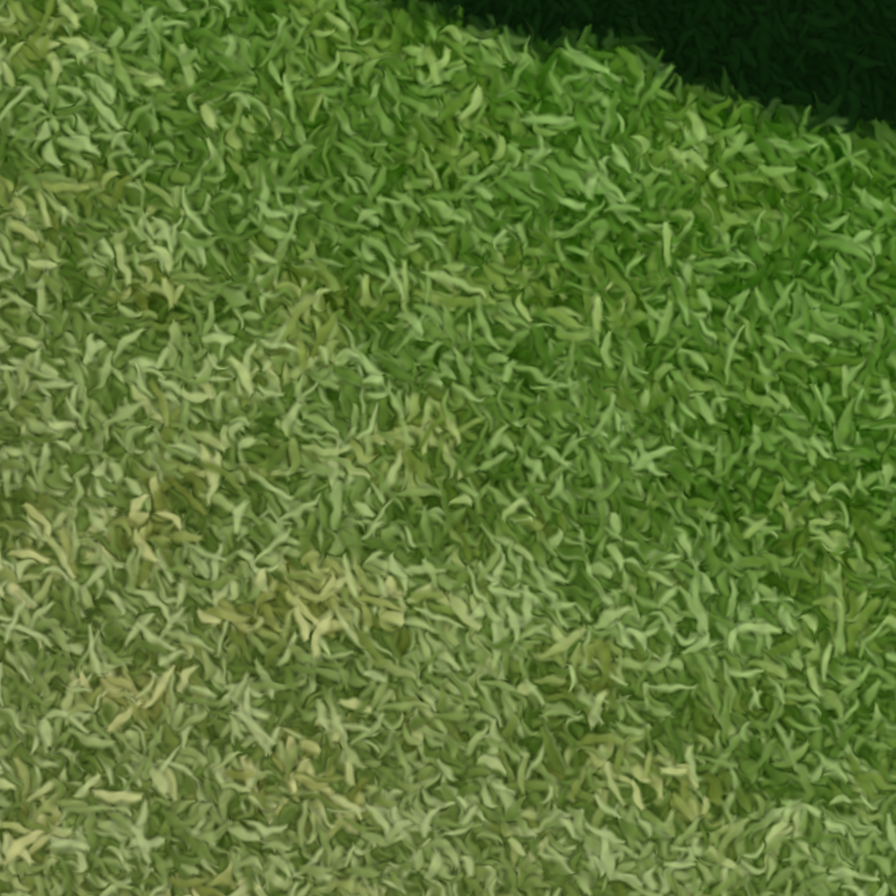
Reproduce this texture procedurally as a Shadertoy shader.

```glsl
vec4 hash4(vec2 p) {
    vec4 q = fract(p.xyxy * vec4(0.1031, 0.1030, 0.0973, 0.1099));
    q += dot(q, q.wzxy + 33.33);
    return fract((q.xxyz + q.yzzw) * q.zywx);
}

float gradientNoise(vec2 p) {
    vec2 i = floor(p), f = fract(p);
    vec2 u = f * f * f * (f * (f * 6.0 - 15.0) + 10.0);
    vec2 o = vec2(0.0, 1.0);
    float a = dot(hash4(i + 50.0).xy * 2.0 - 1.0, f);
    float b = dot(hash4(i + o.yx + 50.0).xy * 2.0 - 1.0, f - o.yx);
    float c = dot(hash4(i + o.xy + 50.0).xy * 2.0 - 1.0, f - o.xy);
    float d = dot(hash4(i + o.yy + 50.0).xy * 2.0 - 1.0, f - o.yy);
    return mix(mix(a, b, u.x), mix(c, d, u.x), u.y);
}

// Lawn colour at a place: pale at lower left, lush at upper right, shaded in the corner
vec3 grassColor(vec2 p, float tone, float dryness) {
    float lush = smoothstep(-0.45, 0.5, dot(p - 0.5, vec2(0.65, 0.75)));
    float clump = gradientNoise(p * 8.0) + 0.8 * gradientNoise(p * 19.0 + 9.0);
    tone += 0.26 * clump + 0.25 - 0.22 * lush;
    vec3 dark = vec3(0.19, 0.30, 0.055), middle = vec3(0.38, 0.49, 0.20), pale = vec3(0.60, 0.69, 0.42);
    vec3 color = mix(dark, middle, clamp(tone * 2.0, -0.6, 1.0));
    color = mix(color, pale, clamp(tone * 2.0 - 1.0, 0.0, 1.2));
    color += mix(vec3(0.025, 0.0, 0.025), vec3(-0.05, 0.015, -0.035), lush);

    float dry = smoothstep(0.0, 0.5, gradientNoise(p * vec2(7.0, 11.0) + 3.0) + 0.6 * dryness - 0.3);
    color += dry * (1.0 - 0.5 * lush) * vec3(0.09, 0.035, 0.02);

    float edge = 1.0 - 0.27 * max(p.x - 0.41, 0.0) + 0.06 * gradientNoise(p * 9.0);
    float shade = smoothstep(-0.015, 0.02, p.y - edge) * smoothstep(0.38, 0.46, p.x);
    vec3 shaded = vec3(0.035, 0.115, 0.025) + 0.05 * max(tone, 0.0) * vec3(0.6, 1.0, 0.5);
    return mix(max(color, 0.02), shaded, shade);
}

void mainImage(out vec4 fragColor, in vec2 fragCoord) {
    vec2 uv = fragCoord / iResolution.y;
    // Wobble makes the blades ragged and uneven
    vec2 p = uv + 0.007 * vec2(gradientNoise(uv * 55.0), gradientNoise(uv * 55.0 + 20.0));

    // Dark thatch under the blades
    float thatch = gradientNoise(mat2(0.8, 0.6, -0.6, 0.8) * p * vec2(75.0, 110.0));
    vec3 color = grassColor(p, 0.12 + 0.5 * thatch, 0.0);

    // Overlapping layers of thin, curved blades
    for (int layer = 0; layer < 12; layer++) {
        float height = float(layer) / 11.0;
        vec2 grid = p * 26.0 + vec2(3.7, 5.3) * float(layer);
        vec2 cell = floor(grid);
        for (int k = 0; k < 9; k++) {
            vec2 id = cell + vec2(k % 3 - 1, k / 3 - 1);
            vec4 h = hash4(id + 37.0 * float(layer) + 11.0);
            vec4 g = hash4(id + 53.0 * float(layer) + 211.0);
            vec2 center = id + h.xy;

            float angle = g.x < 0.6 ? -0.6 + 1.4 * (h.z - 0.5) : 1.25 + 1.6 * (h.z - 0.5);
            float halfLength = mix(0.3, 0.85, g.y * g.y);
            vec2 along = vec2(cos(angle), sin(angle));
            vec2 d = grid - center;
            vec2 q = vec2(dot(d, along), dot(d, vec2(-along.y, along.x)));
            float t = q.x / halfLength;
            q.y += (g.z - 0.5) * 0.3 * (t * t - 0.4);

            float width = mix(0.08, 0.15, h.w) * (1.0 - 0.5 * t * t);
            float dist = max(abs(q.y) - width, (abs(t) - 1.0) * halfLength);
            if (dist > 0.16) continue;

            // Faint contact shadow, then the soft-edged blade itself
            color *= 1.0 - 0.12 * smoothstep(0.16, -0.02, dist);
            float cover = smoothstep(0.075, -0.09, dist);
            float tone = mix(0.22, 0.60, height) + 0.80 * (g.w - 0.5);
            tone += 0.12 * t + 0.08 * q.y / 0.15;
            vec2 root = p + (center - grid) / 26.0;
            color = mix(color, grassColor(root, tone, h.w), 0.9 * cover);
        }
    }

    // Fine mottling
    color *= 1.0 + 0.16 * gradientNoise(uv * 70.0 + 5.0);
    fragColor = vec4(clamp(color, 0.0, 1.0), 1.0);
}
```
